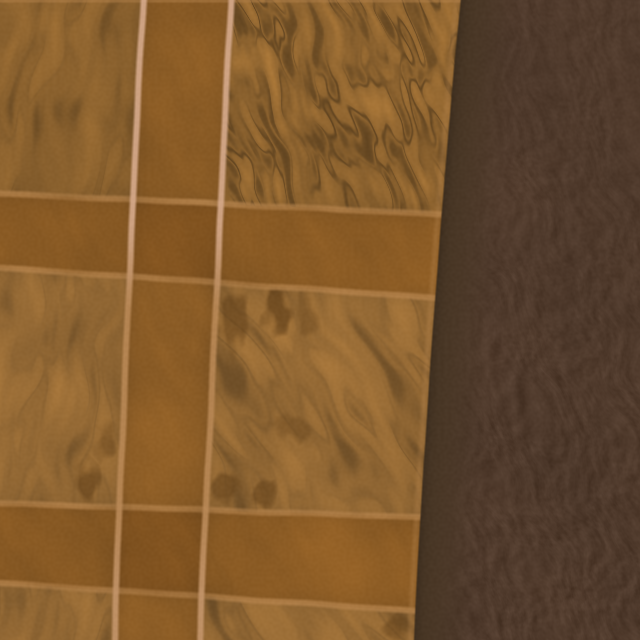
Write a WebGL 1 fragment shader that draws this texture.

```glsl
precision highp float;
// Ochre carved panels divided by pale, slightly leaning strips, with a dark
// brown leathery slab on the right. Curved seam distances place the layout;
// stretched, warped gradient noise carves the panels and embosses the slab.
uniform vec2 u_resolution;

#define SEAM_WIDTH 0.0048
#define SEAM_SOFTNESS 0.0032
#define CARVE_DEPTH 0.24
#define EMBOSS_DEPTH 0.085
#define GRAIN_AMOUNT 0.016
#define PANEL_COLOR vec3(0.585, 0.415, 0.208)
#define BAND_COLOR vec3(0.545, 0.358, 0.143)
#define SEAM_COLOR vec3(0.700, 0.505, 0.290)
#define PALE_COLOR vec3(0.850, 0.680, 0.570)
#define SLAB_COLOR vec3(0.312, 0.228, 0.172)

vec2 hashGradient(vec2 cell) {
  float angle = 6.2832 * fract(sin(dot(cell, vec2(127.1, 311.7))) * 43758.5);
  return vec2(cos(angle), sin(angle));
}

float gradientNoise(vec2 p) {
  vec2 i = floor(p), f = fract(p);
  vec2 s = f * f * f * (f * (f * 6.0 - 15.0) + 10.0);
  vec2 e = vec2(0.0, 1.0);
  float a = dot(hashGradient(i), f);
  float b = dot(hashGradient(i + e.yx), f - e.yx);
  float c = dot(hashGradient(i + e), f - e);
  float d = dot(hashGradient(i + 1.0), f - 1.0);
  return mix(mix(a, b, s.x), mix(c, d, s.x), s.y);
}

float fbm(vec2 p) {
  float sum = 0.0, amp = 0.6;
  for (int i = 0; i < 4; i++) {
    sum += amp * gradientNoise(p);
    p = mat2(1.6, 1.2, -1.2, 1.6) * p + 3.7;
    amp *= 0.5;
  }
  return sum;
}

// Warped strokes along the slope: x is their relief, y a thin crease mask.
vec2 carving(vec2 p, float slope, vec2 freq) {
  p += 0.030 * vec2(gradientNoise(p * 9.0), gradientNoise(p * 9.0 + 19.0));
  vec2 q = vec2(p.x + slope * p.y, p.y) * freq;
  float coarse = gradientNoise(q);
  float fine = gradientNoise(q * vec2(2.1, 1.7) + 5.3);
  float patches = smoothstep(-0.25, 0.30, gradientNoise(q * 0.45 + 31.0));
  float crease = 1.0 - smoothstep(0.0, 0.13, abs(coarse + 0.3 * fine));
  return vec2(coarse + 0.5 * fine, crease * patches);
}

float blot(vec2 p, vec2 center, vec2 radius) {
  float wobble = 0.9 * gradientNoise(p * vec2(48.0, 30.0));
  return 1.0 - smoothstep(0.55, 1.25, length((p - center) / radius) + wobble);
}

float seam(float dist, float width, float soft) {
  return 1.0 - smoothstep(width - soft, width + soft, abs(dist));
}

float between(float low, float high, float aa) {
  return smoothstep(-aa, aa, low) * smoothstep(-aa, aa, -high);
}

void main() {
  vec2 p = gl_FragCoord.xy / u_resolution;
  float aa = max(0.0022, 0.8 / u_resolution.y);
  float soft = max(SEAM_SOFTNESS, aa);
  float bend = 0.0025 * gradientNoise(vec2(p.y * 9.0, 2.5));

  // Signed distances to the two uprights, the slab edge and four crossbars.
  float left = p.x - (0.180 + 0.030 * p.y + 0.015 * p.y * p.y) + bend;
  float right = p.x - (0.313 + 0.042 * p.y + 0.007 * p.y * p.y) + bend;
  float edge = p.x - (0.647 + 0.048 * p.y + 0.025 * p.y * p.y) + 0.4 * bend;
  vec4 bars = p.y - vec4(0.697, 0.581, 0.213, 0.0885)
            + vec4(0.046, 0.068, 0.032, 0.066) * p.x
            + 0.003 * gradientNoise(vec2(p.x * 11.0, 6.5));

  float column = between(left, right, aa);
  float rows = max(between(bars.y, bars.x, aa), between(bars.w, bars.z, aa));
  float upper = smoothstep(-aa, aa, bars.x);
  float rightSide = smoothstep(-aa, aa, right);

  // Carved panels: sharp short strokes above, broad flowing ones below.
  vec2 sharp = carving(p, 0.32, vec2(42.0, 15.0));
  vec2 flow = carving(p, 0.50, vec2(24.0, 9.0)) * vec2(0.75, 0.32);
  vec2 upright = carving(p + 4.0, -0.10, vec2(28.0, 9.0)) * vec2(0.6, 0.22);
  vec2 relief = mix(upright, mix(flow, sharp, upper), rightSide);
  float broad = fbm(p * 5.0 + 8.0);
  vec3 panel = PANEL_COLOR * (1.0 + CARVE_DEPTH * relief.x + 0.12 * broad);
  panel *= 1.0 - 0.27 * relief.y;
  panel *= 1.0 - 0.14 * smoothstep(0.12, 0.42, -relief.x);
  panel *= mix(vec3(1.0), vec3(0.94, 0.93, 0.88), upper);

  // Stained hollows in the panels.
  float stain = 0.8 * blot(p, vec2(0.365, 0.505), vec2(0.024, 0.046));
  stain = max(stain, blot(p, vec2(0.434, 0.515), vec2(0.022, 0.032)));
  stain = max(stain, 0.5 * blot(p, vec2(0.482, 0.510), vec2(0.017, 0.030)));
  stain = max(stain, 0.7 * blot(p, vec2(0.162, 0.312), vec2(0.018, 0.026)));
  stain = max(stain, 0.9 * blot(p, vec2(0.136, 0.246), vec2(0.016, 0.032)));
  stain = max(stain, 0.8 * blot(p, vec2(0.350, 0.235), vec2(0.024, 0.022)));
  stain = max(stain, 0.8 * blot(p, vec2(0.412, 0.228), vec2(0.018, 0.022)));
  stain = max(stain, 0.5 * blot(p, vec2(0.460, 0.330), vec2(0.036, 0.018)));
  stain = max(stain, 0.7 * blot(p, vec2(0.622, 0.018), vec2(0.018, 0.020)));
  panel = mix(panel, vec3(0.38, 0.25, 0.10), 0.68 * stain);

  // Plain bands, deepest where they cross.
  vec3 plain = BAND_COLOR * (1.0 + 0.17 * broad + 0.06 * flow.x);
  plain *= 1.0 - vec3(0.06, 0.08, 0.12) * column * rows;
  vec3 color = mix(panel, plain, max(column * 0.90, rows));

  // Crossbars whose strength drifts, then the brighter uprights.
  vec4 barDist = abs(bars);
  float nearest = min(min(barDist.x, barDist.y), min(barDist.z, barDist.w));
  float drift = 0.72 + 0.35 * gradientNoise(p * vec2(14.0, 5.0) + 2.0);
  color *= 1.0 - 0.07 * exp(-nearest * 90.0);
  color = mix(color, SEAM_COLOR, drift * seam(nearest, SEAM_WIDTH, soft));
  color = mix(color, SEAM_COLOR, 0.5 * seam(p.y - 1.0, 0.004, aa));
  float post = min(abs(left), abs(right));
  float shine = smoothstep(0.50, 0.66, p.y);
  float bottom = 1.0 - smoothstep(0.05, 0.24, p.y);
  vec3 postColor = mix(SEAM_COLOR, PALE_COLOR, 0.15 + 0.75 * shine + 0.3 * bottom);
  color *= 1.0 - 0.10 * exp(-post * 90.0);
  color = mix(color, postColor, 0.92 * seam(post, SEAM_WIDTH, soft));
  color = mix(color, SEAM_COLOR, 0.35 * seam(edge + 0.006, 0.004, 0.004));

  // Slab: fine warped emboss that fades to smooth beside its edge.
  vec2 warp = p + 0.03 * vec2(gradientNoise(p * 11.0), gradientNoise(p * 11.0 + 7.0));
  vec2 hide = vec2(warp.x + 0.35 * warp.y, warp.y - 0.2 * warp.x) * vec2(48.0, 27.0);
  float emboss = fbm(hide) - fbm(hide + vec2(0.30, -0.22));
  float texture = smoothstep(0.02, 0.11, edge) * mix(1.0, 0.55, p.y);
  vec3 slab = SLAB_COLOR * (1.0 + 0.10 * broad);
  slab = mix(vec3(0.285, 0.215, 0.145), slab, smoothstep(0.0, 0.10, edge));
  slab += EMBOSS_DEPTH * texture * emboss * vec3(1.1, 1.0, 0.95);
  slab *= 1.0 - 0.20 * exp(-max(edge, 0.0) * 130.0);
  color = mix(color, slab, smoothstep(-aa, aa, edge));

  color += GRAIN_AMOUNT * gradientNoise(p * 170.0);
  gl_FragColor = vec4(clamp(color, 0.0, 1.0), 1.0);
}
```
